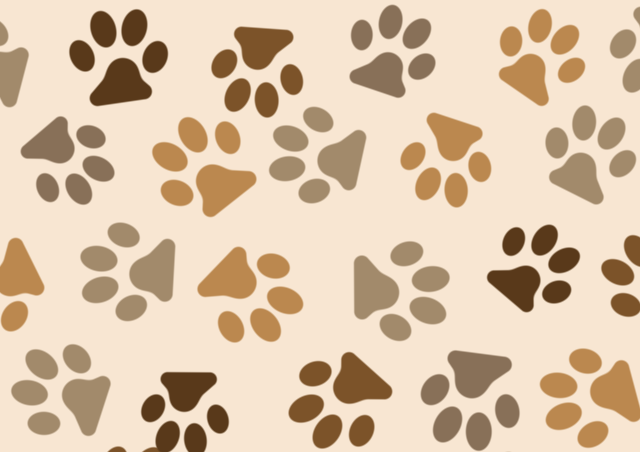
A Shadertoy shader for this pattern:

```glsl
#define CELL vec2(0.29, 0.25)   // spacing, in canvas heights
#define JITTER 0.034            // largest shift from the cell centre
#define PAW_SIZE 0.184
#define SIZE_SPREAD 0.08
#define EDGE_SOFTNESS 0.0026
#define SEED 17.0
#define CREAM vec3(0.972, 0.902, 0.822)

const float TAU = 6.2831853;
const vec3 TAUPE  = vec3(0.635, 0.540, 0.420);
const vec3 UMBER  = vec3(0.535, 0.440, 0.345);
const vec3 CARAMEL = vec3(0.735, 0.535, 0.310);
const vec3 BROWN  = vec3(0.485, 0.325, 0.160);
const vec3 DARK   = vec3(0.350, 0.225, 0.100);
const vec3 FUR[7] = vec3[7](TAUPE, CARAMEL, DARK, TAUPE, BROWN, CARAMEL, UMBER);

vec4 hash42(vec2 cell) {
    vec4 h = fract((cell.xyxy + SEED) * vec4(0.1031, 0.1030, 0.0973, 0.1099));
    h += dot(h, h.wzxy + 33.33);
    return fract((h.xxyz + h.yzzw) * h.zywx);
}

vec2 rotate(vec2 p, float angle) {
    float c = cos(angle), s = sin(angle);
    return vec2(c * p.x - s * p.y, s * p.x + c * p.y);
}

float smoothMin(float a, float b, float k) {
    float h = max(k - abs(a - b), 0.0) / k;
    return min(a, b) - 0.25 * k * h * h;
}

// Approximate distance to an ellipse leaning right by the tilt
float toe(vec2 p, vec2 centre, vec2 radii, float tilt) {
    vec2 q = rotate(p - centre, tilt);
    float k = length(q / radii);
    return k * (k - 1.0) / max(length(q / (radii * radii)), 0.001);
}

float triangle(vec2 p, vec2 a, vec2 b, vec2 c) {
    vec2 corner[3] = vec2[3](a, b, c);
    float dist = 1e3, inside = 1e3;
    for (int i = 0; i < 3; i++) {
        vec2 side = corner[(i + 1) % 3] - corner[i], q = p - corner[i];
        dist = min(dist, length(q - side * clamp(dot(q, side) / dot(side, side), 0.0, 1.0)));
        inside = min(inside, side.x * q.y - side.y * q.x);
    }
    return inside > 0.0 ? -dist : dist;
}

float paw(vec2 p) {
    // Main pad: rounded triangle with a swollen top
    float pad = triangle(p, vec2(-0.02, -0.10), vec2(-0.36, -0.33), vec2(0.18, -0.40)) - 0.09;
    pad = smoothMin(pad, length(p - vec2(0.0, -0.14)) - 0.185, 0.08);
    // Four toes in an arc
    float toes = toe(p, vec2(-0.40, 0.19), vec2(0.135, 0.190), -0.17);
    toes = min(toes, toe(p, vec2(-0.08, 0.42), vec2(0.145, 0.215), 0.0));
    toes = min(toes, toe(p, vec2(0.27, 0.34), vec2(0.145, 0.215), 0.50));
    toes = min(toes, toe(p, vec2(0.41, -0.05), vec2(0.140, 0.190), 0.65));
    return min(pad, toes);
}

void mainImage(out vec4 fragColor, in vec2 fragCoord) {
    vec2 uv = fragCoord / iResolution.y;
    float soft = max(EDGE_SOFTNESS, 0.75 / iResolution.y);
    vec3 color = CREAM;

    // Staggered grid: visit the nearby paws
    for (int j = -1; j <= 1; j++) {
        float row = floor(uv.y / CELL.y) + float(j);
        float stagger = 0.5 * mod(row, 2.0);
        for (int i = -1; i <= 1; i++) {
            vec2 cell = vec2(floor(uv.x / CELL.x - stagger) + float(i), row);
            vec4 rnd = hash42(cell);
            vec2 centre = (cell + vec2(0.5 + stagger, 0.5)) * CELL + JITTER * (2.0 * rnd.xy - 1.0);
            float size = PAW_SIZE * (1.0 + SIZE_SPREAD * (2.0 * fract(rnd.w * 7.0) - 1.0));

            // Turn, and mirror half of them
            vec2 p = rotate(uv - centre, TAU * rnd.z) / size;
            p.x *= rnd.w < 0.5 ? -1.0 : 1.0;

            int tint = int(mod(2.0 * cell.x + 3.0 * row, 7.0));
            float mask = 1.0 - smoothstep(-soft, soft, paw(p) * size);
            color = mix(color, FUR[tint], mask);
        }
    }
    fragColor = vec4(color, 1.0);
}
```
